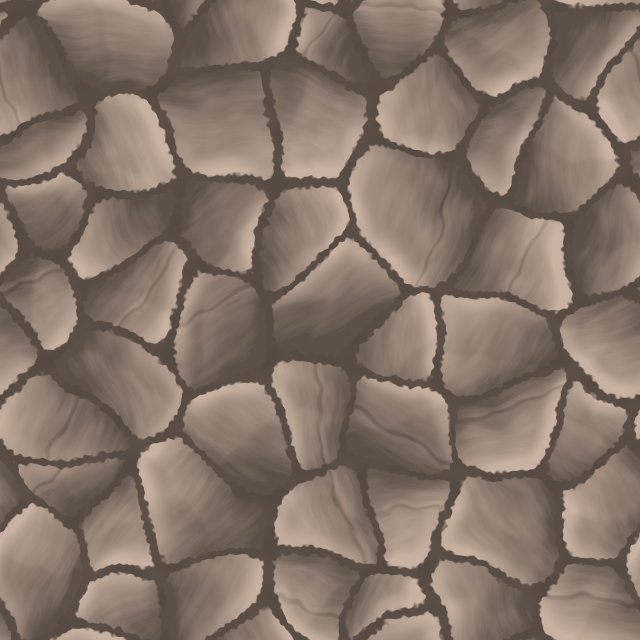
A Shadertoy shader for this texture:

```glsl
// Seamless painted stone wall: rounded irregular stones in dark mortar.
#define CELLS 7.0        // stones along each side
#define JITTER 0.92      // scatter of the stone centres
#define SIZE_VARIETY 0.3 // spread between small and large stones
#define GAP 0.043        // half width of the mortar, in cells
#define ROUNDING 0.045   // corner radius, in cells
#define ROUGHNESS 0.04   // raggedness of the outlines
#define TILT 0.62        // light falloff across a stone
#define RIM 0.34         // strength of the lit bevel
#define CRACKED 0.3      // share of stones with a crack
#define MORTAR vec3(0.345, 0.300, 0.270)
#define SHADE vec3(0.360, 0.315, 0.285)
#define LIGHT vec3(0.765, 0.675, 0.610)

vec3 hash3(vec2 p) {
    vec3 q = fract(vec3(p.xyx) * vec3(0.1031, 0.1030, 0.0973));
    q += dot(q, q.yxz + 33.33);
    return fract((q.xxy + q.yzz) * q.zyx);
}

vec2 wrap(vec2 cell, float period) {
    return floor(mod(cell + 0.5, period));
}

float cornerSlope(vec2 cell, vec2 offset, float period) {
    float angle = 6.2832 * hash3(wrap(cell, period) + 17.0).x;
    return dot(vec2(cos(angle), sin(angle)), offset);
}

// Gradient noise that repeats after a whole number of cells
float noise(vec2 p, float period) {
    vec2 i = floor(p), f = p - i;
    vec2 u = f * f * f * (f * (f * 6.0 - 15.0) + 10.0);
    vec2 e = vec2(1.0, 0.0);
    float low = mix(cornerSlope(i, f, period), cornerSlope(i + e, f - e, period), u.x);
    float high = mix(cornerSlope(i + e.yx, f - e.yx, period),
                     cornerSlope(i + 1.0, f - 1.0, period), u.x);
    return mix(low, high, u.y);
}

// Stone centre (xy) and weight (z)
vec3 stoneSite(vec2 cell) {
    vec3 h = hash3(wrap(cell, CELLS) + 3.0);
    return vec3(cell + 0.5 + JITTER * (h.xy - 0.5), SIZE_VARIETY * h.z);
}

vec2 direction(float turn) {
    return vec2(cos(6.2832 * turn), sin(6.2832 * turn));
}

void mainImage(out vec4 fragColor, in vec2 fragCoord) {
    vec2 uv = fragCoord / iResolution.xy;
    vec2 bend = vec2(noise(uv * 10.0, 10.0), noise(uv * 10.0 + 4.5, 10.0));
    vec2 p = uv * CELLS + 0.17 * bend;
    vec2 home = floor(p);

    // Owner stone: smallest weighted distance
    float best = 1e5;
    vec2 ownerCell = home;
    for (int y = -2; y <= 2; y++)
    for (int x = -2; x <= 2; x++) {
        vec2 cell = home + vec2(x, y);
        vec3 s = stoneSite(cell);
        float power = dot(p - s.xy, p - s.xy) - s.z;
        if (power < best) { best = power; ownerCell = cell; }
    }
    vec3 owner = stoneSite(ownerCell);

    // Rounded distance to the outline and a soft outward direction
    float edgeSum = 1e-6, bevelSum = 1e-6;
    vec2 outward = vec2(0.0);
    for (int y = -2; y <= 2; y++)
    for (int x = -2; x <= 2; x++) {
        vec2 cell = home + vec2(x, y);
        if (cell == ownerCell) continue;
        vec3 s = stoneSite(cell);
        vec2 across = s.xy - owner.xy;
        float span = max(length(across), 0.001);
        float power = dot(p - s.xy, p - s.xy) - s.z;
        float border = (power - best) / (2.0 * span);
        edgeSum += exp(-border / ROUNDING);
        float facing = exp(-border / 0.06);
        bevelSum += facing;
        outward += facing * across / span;
    }
    float edge = -ROUNDING * log(edgeSum);
    outward /= bevelSum;

    // Per stone traits and local coordinates
    vec2 id = wrap(ownerCell, CELLS);
    vec3 trait = hash3(id + 41.0), extra = hash3(id + 83.0);
    vec2 q = p - owner.xy;
    vec2 lightDir = direction(trait.x);
    vec2 grain = direction(trait.x + 0.15 + 0.2 * trait.y);
    vec2 g = vec2(dot(q, grain), dot(q, vec2(-grain.y, grain.x)));
    vec2 seed = floor(extra.xy * 40.0);

    // Broad light, brush strokes and a soft facet
    float strokes = noise(g * vec2(2.0, 11.0) + seed, 64.0);
    float fine = noise(g * vec2(6.0, 34.0) + seed, 64.0);
    float blotch = noise(q * 3.0 + seed, 64.0);
    float slope = clamp(dot(q, lightDir), -0.55, 0.5);
    float tone = 0.46 + 0.22 * (trait.z - 0.5) + TILT * slope;
    tone += 0.11 * strokes + 0.05 * fine + 0.16 * blotch;
    float facet = dot(q, direction(extra.z)) + 0.12 * blotch;
    tone += 0.09 * (smoothstep(-0.04, 0.05, facet) - 0.5);

    // Bevel: bright towards the light, dim away from it
    float bevel = 1.0 - smoothstep(0.07, 0.27, edge + 0.07 * strokes + 0.03 * fine);
    float lit = dot(outward, lightDir);
    tone += bevel * (lit > 0.0 ? RIM : 0.2) * lit;

    // Thin crack with a pale lip on some stones
    float crack = g.y + 0.25 * (extra.x - 0.5) + 0.08 * noise(g * 4.0 + seed, 64.0);
    float line = 1.0 - smoothstep(0.008, 0.035, abs(crack));
    float lip = 1.0 - smoothstep(0.01, 0.05, abs(crack - 0.05));
    tone += step(extra.y, CRACKED) * (0.07 * lip - 0.15 * line);

    // Ragged outline over the mortar
    float ragged = noise(uv * 110.0, 110.0) + 0.6 * noise(uv * 47.0, 47.0);
    float mask = smoothstep(GAP - 0.013, GAP + 0.013, edge + ROUGHNESS * ragged);
    vec3 stone = mix(SHADE, LIGHT, clamp(tone, 0.0, 1.06));
    vec3 mortar = MORTAR * (1.0 + 0.08 * noise(uv * 24.0, 24.0));
    fragColor = vec4(mix(mortar, stone, mask), 1.0);
}
```
